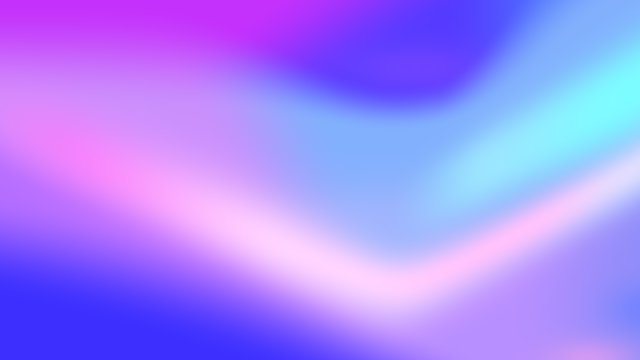
This background is drawn by a WebGL 1 fragment shader. Its source:

```glsl
precision highp float;

uniform vec2 u_resolution;

#define VALLEY_ROUNDING 0.10
#define RIDGE_ABOVE 0.115
#define RIDGE_BELOW 0.105
#define CANOPY_HEIGHT 0.85
#define CANOPY_SAG 0.15
#define FLOOR_SOFTNESS 0.14
#define BEAM_SLOPE 0.92
#define BEAM_WIDTH 0.10

const vec3 MAGENTA  = vec3(0.77, 0.19, 0.99);
const vec3 INDIGO   = vec3(0.33, 0.23, 1.00);
const vec3 AZURE    = vec3(0.31, 0.44, 1.00);
const vec3 VIOLET   = vec3(0.47, 0.28, 1.00);
const vec3 LILAC    = vec3(0.79, 0.56, 0.99);
const vec3 SKY      = vec3(0.51, 0.69, 0.99);
const vec3 AQUA     = vec3(0.61, 0.90, 1.00);
const vec3 CYAN     = vec3(0.49, 0.99, 1.00);
const vec3 ORCHID   = vec3(0.70, 0.43, 1.00);
const vec3 LAVENDER = vec3(0.72, 0.56, 1.00);
const vec3 PINK     = vec3(0.97, 0.50, 0.99);
const vec3 BLUSH    = vec3(1.00, 0.83, 1.00);
const vec3 ROSE     = vec3(1.00, 0.76, 0.99);
const vec3 PEARL    = vec3(0.88, 0.87, 1.00);
const vec3 ULTRA    = vec3(0.24, 0.19, 1.00);

float bell(float x) {
  return exp(-x * x);
}

float glow(vec2 p, vec2 center, vec2 radius) {
  vec2 q = (p - center) / radius;
  return exp(-dot(q, q));
}

float smoothMax(float a, float b, float k) {
  return 0.5 * (a + b + sqrt((a - b) * (a - b) + k * k));
}

// Two slopes meeting in a rounded valley
float ridgeHeight(float x) {
  return smoothMax(0.66 - 0.8 * x, x - 0.465, VALLEY_ROUNDING);
}

// Lower edge of the dark canopy
float canopyEdge(float x) {
  return CANOPY_HEIGHT - CANOPY_SAG * bell((x - 0.62) / 0.22)
       + 0.3 * smoothstep(0.68, 1.0, x);
}

// Upper edge of the dark floor
float floorEdge(float x) {
  return 0.32 - 0.35 * x * (1.0 + x);
}

vec3 canopyColor(vec2 p) {
  vec3 c = mix(MAGENTA, INDIGO, smoothstep(0.42, 0.74, p.x + 0.8 * (1.0 - p.y)));
  c = mix(c, AZURE, smoothstep(0.69, 0.88, p.x));
  return mix(c, VIOLET, 0.7 * glow(p, vec2(0.65, 0.81), vec2(0.12, 0.07)));
}

vec3 ridgeColor(float x) {
  vec3 c = mix(PINK, BLUSH, smoothstep(0.08, 0.46, x));
  c = mix(c, ROSE, smoothstep(0.55, 0.76, x));
  return mix(c, PEARL, smoothstep(0.82, 1.0, x));
}

void main() {
  vec2 p = gl_FragCoord.xy / u_resolution;
  float d = p.y - ridgeHeight(p.x);

  // Lilac haze turning to open sky
  float skyward = p.x + 0.25 * (p.y - 0.5);
  vec3 color = mix(LILAC, SKY, smoothstep(0.35, 0.56, skyward));
  color = mix(color, LAVENDER + vec3(0.0, 0.16, 0.0),
              0.5 * glow(p, vec2(0.6, 0.40), vec2(0.16, 0.10)));

  // Canopy, softer toward the left
  float softness = mix(0.15, 0.065, smoothstep(0.2, 0.62, p.x));
  softness += 0.07 * smoothstep(0.68, 0.85, p.x);
  float edge = canopyEdge(p.x);
  color = mix(color, canopyColor(p), smoothstep(edge - softness, edge + softness, p.y));

  // Widening diagonal beam
  float along = p.x - 0.7;
  float across = (p.y - 0.48 - BEAM_SLOPE * along) / (BEAM_WIDTH + 0.16 * along);
  float beam = exp(-pow(abs(across), 2.6)) * smoothstep(0.60, 0.77, p.x);
  color = mix(color, mix(AQUA, CYAN, smoothstep(0.75, 0.98, p.x)), beam);

  // Slope beneath the ridge
  vec3 under = mix(ORCHID, LAVENDER, smoothstep(0.3, 0.75, p.x));
  under = mix(under, SKY - vec3(0.0, 0.14, 0.02), 0.75 * smoothstep(0.78, 1.03, p.x));
  color = mix(under, color, smoothstep(-0.15, 0.02, d));

  // Dark floor and the lights in the lower right corner
  edge = floorEdge(p.x);
  color = mix(color, ULTRA,
              1.0 - smoothstep(edge - FLOOR_SOFTNESS, edge + FLOOR_SOFTNESS, p.y));
  color = mix(color, AZURE + vec3(0.1, 0.06, 0.0),
              0.7 * glow(p, vec2(1.01, 0.14), vec2(0.06, 0.07)));
  color = mix(color, vec3(0.86, 0.61, 0.94),
              0.85 * glow(p, vec2(0.92, 0.0), vec2(0.07, 0.055)));

  // Bright ridge, tighter toward the right
  float above = RIDGE_ABOVE * mix(1.1, 0.65, smoothstep(0.3, 0.85, p.x));
  float below = RIDGE_BELOW * mix(1.1, 0.85, smoothstep(0.5, 0.9, p.x));
  float spread = mix(below, above, smoothstep(-0.03, 0.03, d));
  float strength = smoothstep(-0.12, 0.17, p.x);
  color = mix(color, ridgeColor(p.x), strength * bell(d / spread));

  gl_FragColor = vec4(color, 1.0);
}
```
